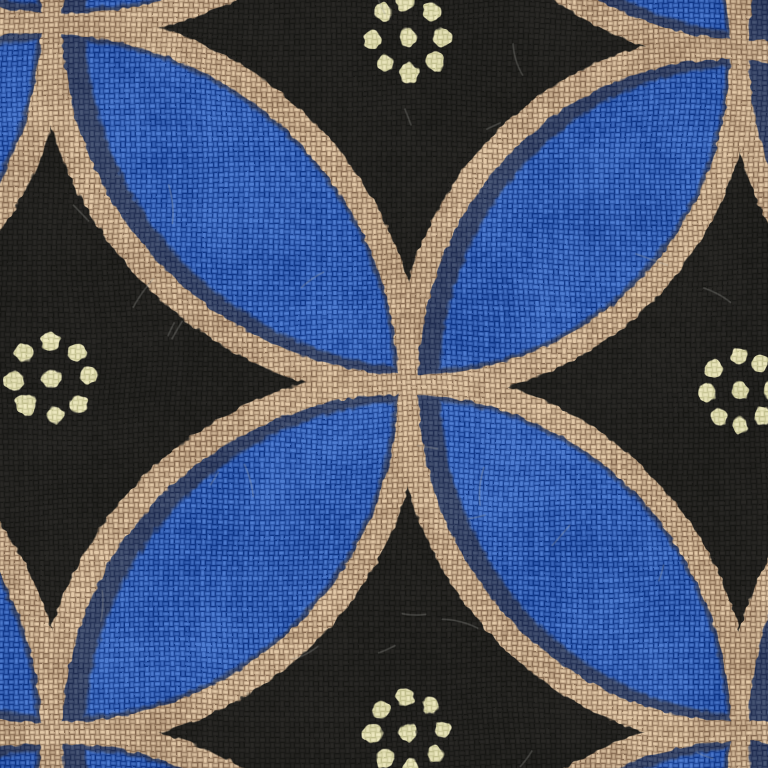
A WebGL 2 fragment shader for this pattern:

```glsl
#version 300 es
precision highp float;
// Woven cotton print: blue petals ringed in tan, with dotted flowers on black diamonds.

uniform vec2 u_resolution;
out vec4 fragColor;

const float PI = 3.14159265;

// Layout, in canvas units
const vec2 CENTER = vec2(0.531, 0.499);   // crossing at the middle of the cloth
const vec2 REPEATS = vec2(2.238, 2.210);  // grid cells per canvas
const float STRETCH = 0.178;              // columns tighten to the right
const float SKEW = 0.040;                 // rows sag to the right
const float FAN = 0.10;                   // rows converge to the right

// Motif, in grid cells
const float LINE_OUTER = 0.043;
const float LINE_INNER = 0.029;
const float SHADOW_SHIFT = 0.045;
const float SHADOW_EXTRA = 0.016;
const float RING_RADIUS = 0.102;
const float DOT_RADIUS = 0.026;
const int RING_DOTS = 8;

// Cloth
const float THREADS = 150.0;
const float EDGE_FRAY = 0.010;
const int FIBRES = 26;
const float FIBRE_WIDTH = 0.0009;

// Colours: thread gaps and thread crowns
const vec3 BLUE_DARK = vec3(0.06, 0.21, 0.53);
const vec3 BLUE_LIGHT = vec3(0.31, 0.49, 0.82);
const vec3 BLACK_DARK = vec3(0.09, 0.09, 0.08);
const vec3 BLACK_LIGHT = vec3(0.16, 0.155, 0.145);
const vec3 TAN_DARK = vec3(0.53, 0.42, 0.32);
const vec3 TAN_LIGHT = vec3(0.89, 0.79, 0.66);
const vec3 SHADOW_DARK = vec3(0.13, 0.17, 0.29);
const vec3 SHADOW_LIGHT = vec3(0.28, 0.32, 0.42);
const vec3 DOT_DARK = vec3(0.76, 0.75, 0.56);
const vec3 DOT_LIGHT = vec3(0.94, 0.92, 0.76);
const vec3 FIBRE = vec3(0.62, 0.62, 0.60);

float hash(vec2 p) {
    return fract(sin(dot(p, vec2(127.1, 311.7))) * 43758.5453);
}

float noise(vec2 p) {
    vec2 i = floor(p), f = fract(p);
    f = f * f * (3.0 - 2.0 * f);
    return mix(mix(hash(i), hash(i + vec2(1, 0)), f.x),
               mix(hash(i + vec2(0, 1)), hash(i + vec2(1, 1)), f.x), f.y);
}

// Signed distance to the petal of a cell; petals alternate between diagonals
float petal(vec2 g) {
    vec2 cell = floor(g), q = g - cell;
    if (mod(cell.x + cell.y, 2.0) > 0.5) q.x = 1.0 - q.x;
    return max(length(q - vec2(1, 0)), length(q - vec2(0, 1))) - 1.0;
}

// Signed distance to the dots around the nearest odd grid point
float flower(vec2 g) {
    vec2 n = round(g), d = g - n;
    if (mod(n.x + n.y, 2.0) < 0.5)
        n += abs(d.x) > abs(d.y) ? vec2(sign(d.x), 0) : vec2(0, sign(d.y));
    d = g - n;
    float dist = length(d) - DOT_RADIUS;
    for (int i = 0; i < RING_DOTS; i++) {
        vec2 seed = n + float(i) * 7.3;
        float angle = 0.06 + (float(i) + 0.16 * (hash(seed) - 0.5)) * 2.0 * PI / float(RING_DOTS);
        float size = DOT_RADIUS * mix(0.9, 1.1, hash(seed + 3.1));
        dist = min(dist, length(d - RING_RADIUS * vec2(cos(angle), sin(angle))) - size);
    }
    return dist;
}

// Plain weave: brightness of the uppermost thread
float weave(vec2 uv) {
    vec2 t = uv * THREADS + 1.2 * vec2(noise(uv * 9.0), noise(uv * 9.0 + 40.0));
    vec2 id = floor(t), f = t - id - 0.5;
    bool warpOver = mod(id.x + id.y, 2.0) < 0.5;
    vec2 s = warpOver ? f : f.yx;
    float crown = cos(PI * s.x) * (0.65 + 0.35 * cos(PI * s.y));
    float thread = warpOver ? hash(vec2(id.x, 5.0)) : hash(vec2(9.0, id.y));
    return crown * mix(0.8, 1.05, thread) + 0.22 * (hash(id) - 0.5);
}

// Coverage of loose curved fibres
float fibres(vec2 uv, float pixel) {
    float cover = 0.0;
    for (int i = 0; i < FIBRES; i++) {
        vec2 seed = vec2(float(i), 17.0);
        float a = 2.0 * PI * hash(seed + 2.0), halfLength = mix(0.008, 0.025, hash(seed + 3.0));
        vec2 p = uv - vec2(hash(seed), hash(seed + 1.0));
        p = mat2(cos(a), -sin(a), sin(a), cos(a)) * p;
        p.y += 12.0 * p.x * p.x * (hash(seed + 4.0) - 0.5);
        float d = length(vec2(max(abs(p.x) - halfLength, 0.0), p.y));
        cover = max(cover, 1.0 - smoothstep(0.0, FIBRE_WIDTH + pixel, d));
    }
    return cover;
}

void main() {
    float pixel = 1.0 / min(u_resolution.x, u_resolution.y);
    vec2 uv = gl_FragCoord.xy * pixel, c = uv - CENTER;
    vec2 g = c * REPEATS + vec2(STRETCH * c.x * c.x, SKEW * c.x + FAN * c.x * c.y);
    g += EDGE_FRAY * (vec2(noise(uv * THREADS), noise(uv * THREADS + 70.0)) - 0.5);

    // Printed shapes
    float aa = max(1.8 * pixel, 0.003), d = petal(g);
    float shade = petal(g - vec2(SHADOW_SHIFT, 0)) + LINE_INNER + SHADOW_EXTRA;
    float shadow = smoothstep(-0.012, 0.006, max(shade, d + LINE_INNER + 0.5 * SHADOW_EXTRA));
    float line = smoothstep(-aa, aa, d + LINE_INNER);
    float ground = smoothstep(-aa, aa, d - LINE_OUTER);
    float dots = 1.0 - smoothstep(-aa, aa, flower(g));

    // Dye on thread, with blotchy uptake
    float blotch = noise(uv * 14.0) + 0.5 * noise(uv * 45.0) - 0.75;
    float t = clamp(weave(uv) + 0.22 * blotch, 0.0, 1.0);
    vec3 color = mix(BLUE_DARK, BLUE_LIGHT, t);
    color = mix(color, mix(SHADOW_DARK, SHADOW_LIGHT, t), 0.9 * shadow);
    color = mix(color, mix(TAN_DARK, TAN_LIGHT, t), line);
    color = mix(color, mix(BLACK_DARK, BLACK_LIGHT, t), ground);
    color = mix(color, mix(DOT_DARK, DOT_LIGHT, t), dots);
    color = mix(color, FIBRE, 0.28 * fibres(uv, pixel));
    fragColor = vec4(color, 1.0);
}
```
